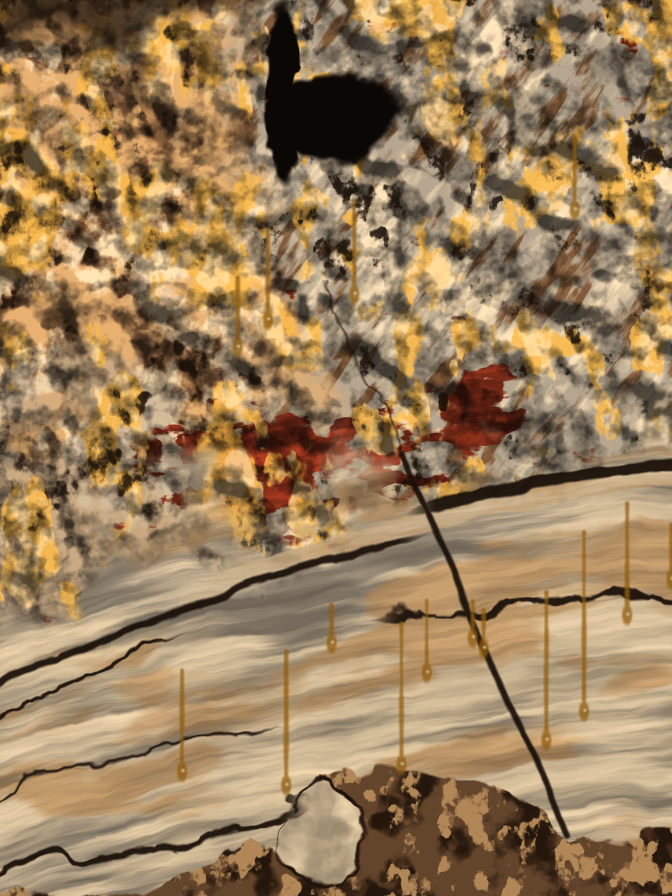
Reproduce this texture procedurally as a Shadertoy shader.

```glsl
// Weathered, resin-stained wood: a crusted rough face above a curved ledge,
// smooth bent grain below it, cut by cracks and hung with amber drips.
// Soft cellular noise in octaves gives the grain, crust, pits and relief.

#define SOFT 0.002
#define WARP 0.035
#define GRAIN_FREQ 75.0
#define ROUGH_FREQ 26.0
#define RELIEF 1.5
#define CRUST_LEVEL 0.57
#define PIT_LEVEL 0.27
#define DRIPS 15

const vec3 DARK = vec3(0.09, 0.055, 0.03), BROWN = vec3(0.39, 0.27, 0.17);
const vec3 GREY = vec3(0.55, 0.50, 0.43), PALE = vec3(0.82, 0.73, 0.59);
const vec3 TAN = vec3(0.70, 0.53, 0.34), OCHRE = vec3(0.76, 0.56, 0.22);
const vec3 RED = vec3(0.38, 0.13, 0.07), AMBER = vec3(0.56, 0.36, 0.06);

vec2 hash2(vec2 p) {
    return fract(sin(vec2(dot(p, vec2(127.1, 311.7)), dot(p, vec2(269.5, 183.3)))) * 43758.5);
}

// Smooth cellular noise: random cell values blended by distance
float cells(vec2 p) {
    vec2 base = floor(p);
    float sum = 0.0, weight = 0.0;
    for (int k = 0; k < 9; k++) {
        vec2 cell = base + vec2(k % 3 - 1, k / 3 - 1);
        vec2 r = cell + hash2(cell) - p;
        float w = exp(-8.0 * dot(r, r));
        sum += w * hash2(cell + 57.0).x;
        weight += w;
    }
    return sum / weight;
}

float fbm(vec2 p) {
    float sum = 0.0, amp = 0.53;
    for (int i = 0; i < 4; i++) {
        sum += amp * cells(p);
        p = p * 2.03 + 17.3;
        amp *= 0.5;
    }
    return sum * 1.6 - 0.3;
}

float below(float d, float w) { return 1.0 - smoothstep(w - SOFT, w + SOFT, d); }

float ledgeHeight(float x) { return 0.255 + 0.44 * x - 0.21 * x * x; }

// Crack at signed distance d, tapering out beyond x0 and x1
float crack(float d, float w, float x, float x0, float x1) {
    float ends = smoothstep(x0 - 0.02, x0 + 0.03, x) * (1.0 - smoothstep(x1 - 0.03, x1 + 0.02, x));
    return below(abs(d), w * ends) * ends;
}

float segment(vec2 p, vec2 a, vec2 b) {
    vec2 d = b - a;
    return length(p - a - d * clamp(dot(p - a, d) / dot(d, d), 0.0, 1.0));
}

float blotch(vec2 p, vec2 centre, vec2 size) { return 1.0 - length((p - centre) / size); }

void mainImage(out vec4 fragColor, in vec2 fragCoord) {
    vec2 p = fragCoord / iResolution.y;
    vec2 wob = vec2(fbm(p * 11.0), fbm(p * 11.0 + 40.0)) - 0.5;
    vec2 q = p + WARP * wob;
    float ledge = ledgeHeight(p.x), above = p.y + 0.012 * wob.y - ledge;

    // Smooth wood, its grain bent along the ledge
    vec2 g = vec2(p.x, p.y - 0.7 * ledge + 0.01 * wob.x);
    float grain = fbm(g * vec2(7.0, GRAIN_FREQ));
    float band = fbm(g * vec2(3.0, 13.0) + 9.0);
    float tint = fbm(g * vec2(5.0, 18.0) + 70.0);
    vec3 wood = mix(GREY, PALE, smoothstep(0.2, 0.75, 0.6 * band + 0.4 * grain + 0.3 * (p.x - 0.25)));
    wood = mix(wood, TAN, 0.75 * smoothstep(0.5, 0.8, tint)) * (0.82 + 0.3 * grain);

    // Rough face: brown bark at left, streaked grey at right
    float rough = fbm(p * ROUGH_FREQ);
    float shifted = fbm(p * ROUGH_FREQ + vec2(0.22, 0.3));
    float streak = fbm(vec2(dot(p, vec2(48, -36)), dot(p, vec2(10, 13))));
    float patches = fbm(p * vec2(12, 15) + 25.0);
    float fine = fbm(p * vec2(60, 46) + 5.0);
    float left = 1.0 - smoothstep(0.24, 0.36, p.x + 0.25 * wob.x);
    vec3 bark = mix(BROWN, TAN, smoothstep(0.25, 0.6, rough));
    bark = mix(bark, PALE, 0.8 * smoothstep(0.5, 0.75, 0.6 * patches + 0.4 * fine));
    bark = mix(bark, GREY, 0.6 - 0.6 * smoothstep(0.5, 0.62, p.y + 0.2 * wob.y));
    vec3 stone = mix(BROWN, GREY, smoothstep(0.05, 0.35, streak));
    stone = mix(stone, PALE, 0.85 * smoothstep(0.42, 0.85, 0.6 * streak + 0.4 * patches));
    vec3 face = mix(stone, bark, left);

    // Red stains, ochre crust, relief and pits
    float stain = max(blotch(p, vec2(0.31, 0.485), vec2(0.15, 0.065)), blotch(p, vec2(0.52, 0.55), vec2(0.06, 0.05)));
    stain = max(stain, -0.5) + 1.3 * fbm(p * vec2(22, 40) + 90.0) - 0.65;
    face = mix(face, RED * (0.7 + 0.7 * grain), smoothstep(0.1, 0.3, stain));
    float crust = fbm(p * vec2(30, 17) + 20.0) + 0.4 * (patches - 0.5);
    vec3 crustColor = mix(OCHRE, PALE, 0.6 * smoothstep(0.4, 0.8, fine));
    face = mix(face, crustColor, 0.85 * smoothstep(CRUST_LEVEL, CRUST_LEVEL + 0.15, crust));
    face *= clamp(1.0 + RELIEF * (rough - shifted), 0.45, 1.3);
    float pits = 1.0 - smoothstep(0.08, PIT_LEVEL + 0.07 * left, 0.6 * fine + 0.4 * rough);
    face = mix(face, DARK, 0.85 * pits);
    vec3 col = mix(wood, face, smoothstep(0.01, 0.09, above + 0.16 * wob.x));

    // Hollow with a side cleft, and the shaded top corner
    float hollow = max(blotch(q, vec2(0.375, 0.868), vec2(0.066, 0.045)), blotch(q, vec2(0.325, 0.9), vec2(0.019, 0.11)));
    col = mix(col, DARK, 0.75 * left * smoothstep(0.92, 1.0, p.y + 0.12 * wob.y));
    col = mix(col, DARK * 0.5, smoothstep(-0.12, 0.1, hollow));

    // Brown broken floor with a pale knot
    float rise = p.x - 0.44;
    float floorTop = max(0.14 - 1.9 * rise * rise, 0.068 * step(0.6, p.x)) * step(0.36, q.x);
    floorTop = max(floorTop, 0.075 - 0.55 * abs(p.x - 0.28));
    vec3 soil = mix(DARK * 1.6, BROWN, smoothstep(0.15, 0.6, rough));
    col = mix(col, mix(soil, TAN, smoothstep(0.55, 0.8, fine)), below(q.y, floorTop));
    float knot = length(q - vec2(0.365, 0.073));
    col = mix(col, PALE * (0.7 + 0.4 * rough), below(knot, 0.045));

    // Pale ledge lip and the cracks
    col = mix(col, mix(TAN, PALE, grain), 0.8 * below(abs(above), 0.011) * smoothstep(0.18, 0.25, p.x));
    float lines = crack(above - 0.014, 0.0075, p.x, 0.46, 0.85);
    lines = max(lines, crack(above + 0.013, 0.0042, p.x, -0.1, 0.47));
    lines = max(lines, crack(q.y - 0.205 - 0.5 * p.x, 0.003, p.x, -0.1, 0.2));
    lines = max(lines, crack(q.y - 0.322, 0.002 + 0.004 * rough, p.x, 0.42, 0.85));
    lines = max(lines, crack(q.y - 0.115 - 0.24 * p.x, 0.0018, p.x, -0.1, 0.31));
    lines = max(lines, crack(q.y - 0.02 - 0.25 * p.x, 0.004, p.x, -0.1, 0.34));
    lines = max(lines, crack(knot - 0.048, 0.004 * rough, p.x, 0.3, 0.42));
    vec2 bend = vec2(0.449, 0.492);
    lines = max(lines, below(segment(p + 0.006 * wob, bend, vec2(0.632, 0.069)), 0.0034));
    lines = max(lines, 0.6 * below(segment(q, vec2(0.365, 0.675), bend), 0.0018));
    col = mix(col, DARK, 0.93 * lines);

    // Amber drips: thin threads ending in lit beads
    for (int i = 0; i < DRIPS; i++) {
        vec2 h = hash2(vec2(i, 3)), k = hash2(vec2(i, 8));
        float x = 0.2 + 0.56 * (float(i) + h.x) / float(DRIPS);
        vec2 top = vec2(x, ledgeHeight(x) - 0.02 - 0.1 * h.y + 0.45 * step(0.8, k.y));
        vec2 tip = top - vec2(0, 0.04 + 0.16 * k.x * k.x);
        float bead = length((p - tip) * vec2(1, 0.5)) - 0.004;
        col = mix(col, AMBER, 0.75 * below(min(segment(p, top, tip) - 0.0015 * rough, bead), 0.0015));
        col = mix(col, PALE, below(length(p - tip - 0.001), 0.0015));
    }
    fragColor = vec4(clamp(col, 0.0, 1.0), 1.0);
}
```
